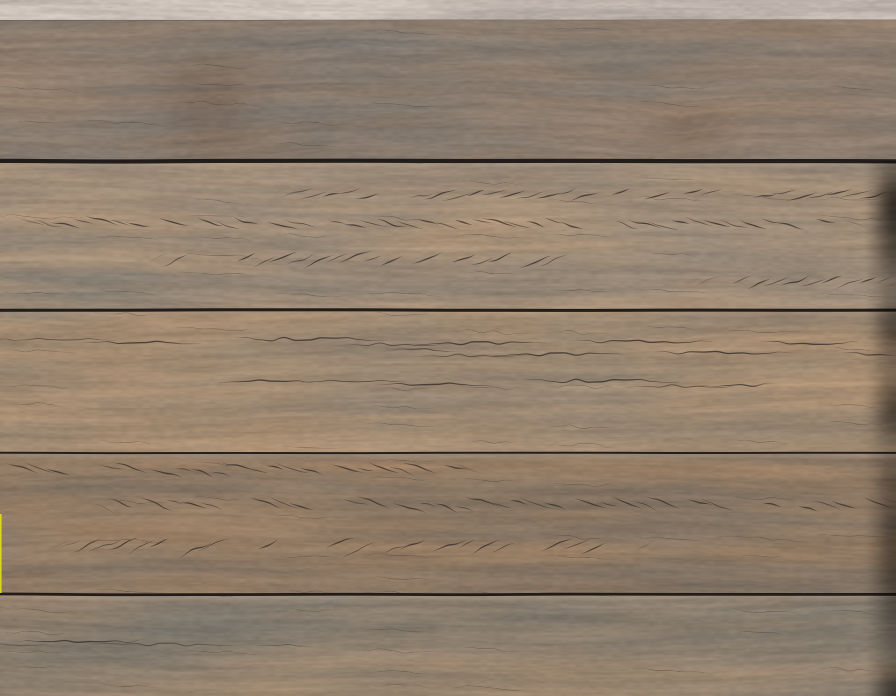
A WebGL 2 fragment shader for this texture:

```glsl
#version 300 es
precision highp float;
// Weathered horizontal timber boards with streaked grain, drying cracks and dark seams.
uniform vec2 u_resolution;
out vec4 outColor;

const float SEAM_Y[5] = float[5](0.146, 0.349, 0.5545, 0.7685, 0.9715);
const float SEAM_HALF[5] = float[5](0.0020, 0.0014, 0.0022, 0.0030, 0.0004);
const vec3 BOARD_TONE[6] = vec3[6](
  vec3(0.56, 0.50, 0.43), vec3(0.545, 0.47, 0.395), vec3(0.62, 0.535, 0.445),
  vec3(0.61, 0.54, 0.465), vec3(0.535, 0.48, 0.43), vec3(0.75, 0.71, 0.68));
const vec3 SEAM_COLOR = vec3(0.11, 0.09, 0.08);
const vec3 CRACK_COLOR = vec3(0.23, 0.20, 0.18);
const vec3 RIM_COLOR = vec3(0.68, 0.63, 0.58);
const vec3 EDGE_PAINT = vec3(0.86, 0.84, 0.10);

// Rows of cracks: height, start, end, slope (zero means long cracks along the grain)
const vec4 CRACK_ROW[11] = vec4[11](
  vec4(0.722, 0.42, 1.30, 0.28), vec4(0.680, 0.05, 1.25, -0.26),
  vec4(0.628, 0.24, 0.84, 0.38), vec4(0.597, 1.02, 1.30, 0.36),
  vec4(0.508, 0.00, 1.30, 0.0), vec4(0.492, 0.58, 1.30, 0.0),
  vec4(0.448, 0.30, 1.12, 0.0), vec4(0.325, 0.00, 0.70, -0.30),
  vec4(0.275, 0.15, 1.30, -0.34), vec4(0.215, 0.10, 0.95, 0.42),
  vec4(0.075, 0.00, 0.46, 0.0));

float hash(vec2 p) {
  p = fract(p * vec2(0.1031, 0.1137));
  p += dot(p, p.yx + 33.33);
  return fract((p.x + p.y) * p.x * 17.17);
}

float noise(vec2 p) {
  vec2 i = floor(p), f = fract(p);
  f = f * f * (3.0 - 2.0 * f);
  return mix(mix(hash(i), hash(i + vec2(1, 0)), f.x),
             mix(hash(i + vec2(0, 1)), hash(i + vec2(1, 1)), f.x), f.y);
}

float layered(vec2 p) {
  float sum = 0.0, gain = 0.5;
  for (int i = 0; i < 4; i++) {
    sum += gain * noise(p);
    p = p * 2.1 + 17.3;
    gain *= 0.5;
  }
  return sum / 0.9375;
}

// One tapered, wavering crack in a random share of the cells
float cracks(vec2 p, vec2 cell, float slope, float chance, float width, float px) {
  vec2 id = floor(p / cell);
  vec2 q = (fract(p / cell) - 0.5) * cell;
  float halfLength = cell.x * mix(0.25, 0.5, hash(id + 3.1));
  float taper = max(0.0, 1.0 - q.x * q.x / (halfLength * halfLength));
  float waver = (noise(vec2(p.x * 55.0, id.y * 9.0 + 40.0)) - 0.5) * 0.005;
  float center = (hash(id + 57.3) - 0.5) * cell.y * 0.3 + slope * q.x + waver;
  float cover = clamp((width * taper - abs(q.y - center)) / px + 0.5, 0.0, 1.0);
  return cover * sqrt(taper) * step(hash(id + 91.7), chance);
}

// Two overlapping sets of cracks kept to one horizontal row
float crackRow(vec2 p, vec4 row, float px) {
  float slanted = step(0.1, abs(row.w));
  vec2 cell = vec2(mix(0.24, 0.052, slanted), 0.034);
  vec2 q = vec2(p.x + 5.0 + row.x * 7.0, p.y - row.x + 0.5 * cell.y);
  float inside = step(0.0, q.y) * step(q.y, cell.y);
  inside *= smoothstep(row.y - 0.04, row.y + 0.04, p.x) * (1.0 - smoothstep(row.z - 0.05, row.z, p.x));
  float first = cracks(q, cell, row.w, 0.75, 0.0010, px);
  float second = cracks(q + vec2(cell.x * 9.5, 0), cell, row.w, 0.5, 0.0007, px);
  return inside * max(first, 0.8 * second);
}

float patchAt(vec2 p, vec2 center, vec2 size) {
  vec2 d = (p - center) / size;
  return exp(-dot(d, d));
}

// Broad bands, thin streaks and short pores along the board
vec3 wood(vec2 p, float board) {
  float knotty = step(3.5, board) * step(board, 4.5);
  vec2 g = p + vec2(board * 11.0, 3.0);
  g.y += 0.006 * sin(g.x * 3.1 + board) + 0.003 * sin(g.x * 8.3) + 0.025 * knotty * layered(g * 4.0);
  float bands = layered(g * vec2(1.6, 34.0)) - 0.5;
  float streaks = layered(g * vec2(7.0, 150.0)) - 0.5;
  float pores = noise(g * vec2(95.0, 330.0)) - 0.5;
  float stain = layered(g * vec2(3.5, 9.0) + 8.0) - 0.5;
  vec3 color = BOARD_TONE[int(board)];
  color *= 1.0 + mix(0.25, 0.12, knotty) * bands + 0.20 * streaks + 0.07 * pores + 0.14 * stain;
  float warmth = (bands + stain) * 0.12;
  return color + vec3(0.35, -0.15, -0.55) * warmth * step(board, 4.5);
}

void main() {
  vec2 p = gl_FragCoord.xy / u_resolution.y;
  float px = 1.0 / u_resolution.y;
  float right = u_resolution.x / u_resolution.y;

  float board = 0.0, gap = 0.0, rim = 0.0;
  for (int i = 0; i < 5; i++) {
    float offset = p.y - SEAM_Y[i] + 0.0012 * (noise(vec2(p.x * 6.0, float(i) * 5.0)) - 0.5);
    board += step(0.0, offset);
    gap = max(gap, clamp((SEAM_HALF[i] - abs(offset)) / px + 0.5, 0.0, 1.0) * (i == 4 ? 0.35 : 0.95));
    rim = max(rim, smoothstep(-0.011, -0.004, offset) * step(offset, 0.0) * (i == 4 ? 0.0 : 0.45));
  }
  vec3 color = wood(p, board);

  // Stains and the sunlit upper edges
  float stains = patchAt(p, vec2(0.30, 0.84), vec2(0.07, 0.07)) + 0.7 * patchAt(p, vec2(0.99, 0.81), vec2(0.06, 0.03));
  color *= 1.0 - vec3(0.10, 0.14, 0.17) * stains * step(3.5, board);
  color = mix(color, RIM_COLOR, rim * (0.4 + 0.6 * noise(p * vec2(9.0, 4.0))));

  // Scattered hairlines and denser crack rows
  float split = 0.5 * cracks(p + vec2(3.0, 2.0), vec2(0.13, 0.027), -0.05, 0.3, 0.0004, px);
  for (int i = 0; i < 11; i++) split = max(split, crackRow(p, CRACK_ROW[i], px));
  color = mix(color, CRACK_COLOR, 0.85 * split * step(board, 4.5));

  // Seams, shaded right side and a sliver of paint at the left
  color = mix(color, SEAM_COLOR, gap);
  float shade = smoothstep(right - 0.05, right, p.x) * step(board, 3.5);
  color *= 1.0 - shade * (0.2 + 0.5 * noise(vec2(2.0, p.y * 17.0)));
  float sliver = (1.0 - smoothstep(0.0015, 0.0015 + px, p.x)) * step(0.148, p.y) * step(p.y, 0.262);
  outColor = vec4(mix(color, EDGE_PAINT, sliver), 1.0);
}
```
